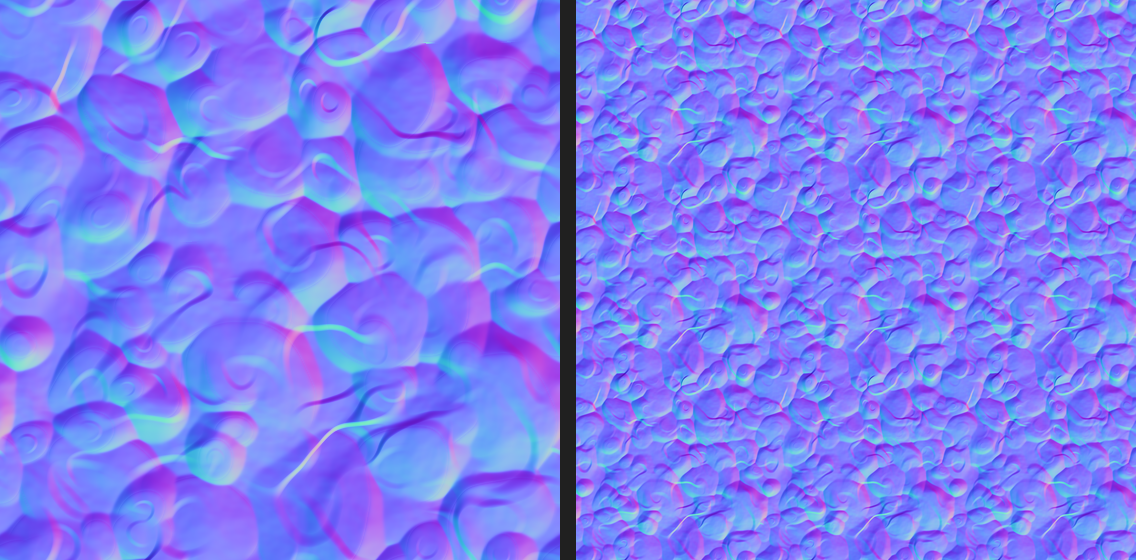
Left: one tile. Right: repeated 3 by 3.
Give the GLSL for this texture map, as a WebGL 2 fragment shader.

```glsl
#version 300 es
precision highp float;
// Tiling normal map of overlapping, wrinkled pebbles with folds and small bubbles.

uniform vec2 u_resolution;
out vec4 fragColor;

// Heights and lengths are in canvas widths.
const float LARGE_CELLS = 5.0;
const float MEDIUM_CELLS = 8.0;
const float SMALL_CELLS = 14.0;
const float EDGE_SLOPE = 0.78;      // steepness of pebble rims
const float EDGE_ROUND = 0.006;     // rim rounding width
const float BLEND = 0.0013;         // softness where pebbles meet
const float DOME = 0.1;             // dome height relative to radius
const float HOLLOW = 0.009;         // depth of dents inside pebbles
const vec2 TILT = vec2(0.34, 0.38); // range of random pebble tilt
const float FOLD_HEIGHT = 0.009;
const float FOLD_WIDTH = 0.075;
const vec2 RELIEF = vec2(0.75, 1.1); // slope strength along x and y
const float SAMPLE_STEP = 0.0012;

vec3 hash3(vec2 cell, float seed) {
    uvec3 v = uvec3(uvec2(cell), uint(seed)) * 1664525u + 1013904223u;
    v.x += v.y * v.z; v.y += v.z * v.x; v.z += v.x * v.y;
    v ^= v >> 16u;
    v.x += v.y * v.z; v.y += v.z * v.x; v.z += v.x * v.y;
    return vec3(v >> 8u) / 16777216.0;
}

vec2 wrapCell(vec2 cell, float cells) {
    return floor(mod(cell + 0.5, cells));
}

float cornerNoise(vec2 cell, vec2 offset, float cells, float seed) {
    vec2 gradient = hash3(wrapCell(cell, cells), seed).xy * 2.0 - 1.0;
    return dot(gradient, offset) * 1.4;
}

// Gradient noise that wraps after one canvas
float noise(vec2 uv, float cells, float seed) {
    vec2 p = uv * cells, cell = floor(p), f = p - cell;
    vec2 w = f * f * f * (f * (f * 6.0 - 15.0) + 10.0);
    vec2 e = vec2(1.0, 0.0);
    float low = mix(cornerNoise(cell, f, cells, seed),
                    cornerNoise(cell + e.xy, f - e.xy, cells, seed), w.x);
    float high = mix(cornerNoise(cell + e.yx, f - e.yx, cells, seed),
                     cornerNoise(cell + e.xx, f - e.xx, cells, seed), w.x);
    return mix(low, high, w.y);
}

// Exponential sum of pebble heights; its logarithm is a soft maximum
float pebbles(vec2 uv, float cells, float presence, float lift, float seed) {
    vec2 home = floor(uv * cells);
    float sum = 0.0;
    for (int y = -1; y <= 1; y++) {
        for (int x = -1; x <= 1; x++) {
            vec2 cell = home + vec2(x, y);
            vec2 id = wrapCell(cell, cells);
            vec3 place = hash3(id, seed);
            vec3 shape = hash3(id, seed + 1.0);
            vec3 lean = hash3(id, seed + 2.0);
            if (place.z > presence) continue;

            vec2 q = uv - (cell + 0.5 + (place.xy - 0.5) * 0.7) / cells;
            float angle = 6.2832 * shape.y;
            vec2 axis = vec2(cos(angle), sin(angle));
            vec2 local = vec2(dot(q, axis), dot(q, vec2(-axis.y, axis.x)));
            float radius = mix(0.36, 0.72, shape.x) / cells;
            float dist = length(local * vec2(0.94, 1.16));
            float d = dist / radius;

            float outside = dist - radius;
            float rim = 0.5 * (outside + sqrt(outside * outside + EDGE_ROUND * EDGE_ROUND));
            float inner = min(d, 1.0);
            float dent = (1.0 - smoothstep(0.4, 0.58, d))
                       * smoothstep(-0.35, 0.35, local.x / radius);
            float h = lift + 0.015 * shape.z + DOME * radius * (1.0 - inner * inner);
            h += dot((lean.xy - 0.5) * TILT, q) - EDGE_SLOPE * rim;
            h -= HOLLOW * (lean.z * 1.5 - 0.5) * dent * min(radius * 10.0, 1.0);
            sum += exp(h / BLEND);
        }
    }
    return sum;
}

// Step in height along a winding contour, fading in and out
float fold(vec2 uv, float cells, float seed) {
    float side = smoothstep(-FOLD_WIDTH, FOLD_WIDTH, noise(uv, cells, seed));
    return FOLD_HEIGHT * side * smoothstep(-0.15, 0.35, noise(uv, 6.0, seed + 1.0));
}

float height(vec2 uv) {
    vec2 warp = 0.026 * vec2(noise(uv, 5.0, 11.0), noise(uv, 5.0, 12.0))
              + 0.006 * vec2(noise(uv, 15.0, 13.0), noise(uv, 15.0, 14.0));
    vec2 p = uv + warp;

    // Pebbles of three sizes over an uneven floor
    float sum = exp(0.012 * noise(p, 6.0, 15.0) / BLEND);
    sum += pebbles(p, LARGE_CELLS, 1.0, 0.0, 20.0);
    sum += pebbles(p, MEDIUM_CELLS, 0.5, 0.005, 30.0);
    sum += pebbles(uv + 0.4 * warp, SMALL_CELLS, 0.17, 0.013, 40.0);
    float h = BLEND * log(sum);

    // Folds, broad swells and fine wrinkles
    h += fold(p + warp, 6.0, 50.0) - fold(p + warp, 8.0, 60.0);
    h += 0.016 * noise(uv, 4.0, 70.0) + 0.005 * noise(p, 10.0, 71.0);
    h += 0.0011 * noise(p, 24.0, 72.0) + 0.0005 * noise(p, 52.0, 73.0);
    return h;
}

void main() {
    vec2 uv = gl_FragCoord.xy / u_resolution;
    vec2 e = vec2(SAMPLE_STEP, 0.0);
    vec2 slope = vec2(height(uv + e.xy) - height(uv - e.xy),
                      height(uv + e.yx) - height(uv - e.yx)) / (2.0 * SAMPLE_STEP);
    // Green points down the canvas
    vec3 normal = normalize(vec3(vec2(-1.0, 1.0) * RELIEF * slope, 1.0));
    fragColor = vec4(0.5 + 0.5 * normal, 1.0);
}
```
